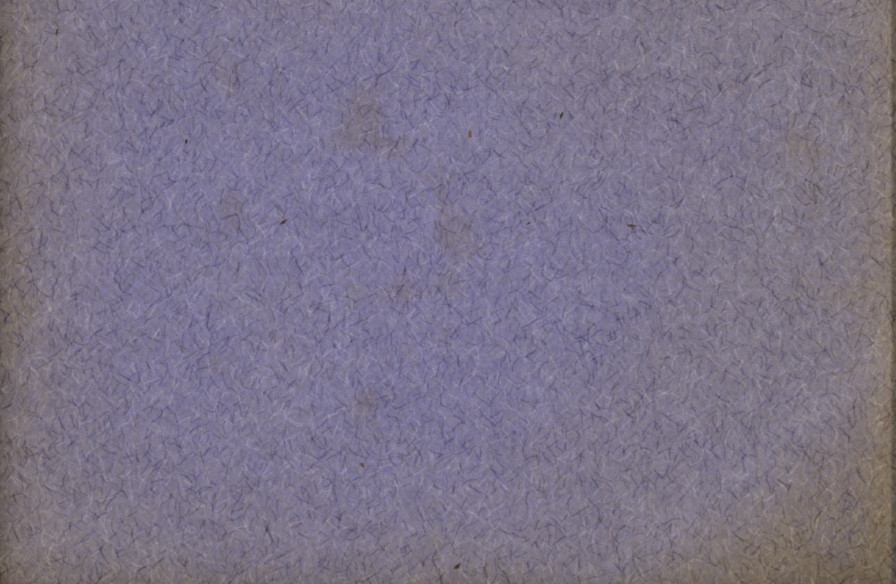
A Shadertoy shader for this texture:

```glsl
// Aged violet-grey paper with fine fibres, browned edges, faint stains and small specks.
#define VIOLET vec3(0.490, 0.469, 0.596)
#define GREY vec3(0.493, 0.464, 0.520)
#define TAN vec3(0.525, 0.465, 0.395)
#define RUST vec3(0.400, 0.310, 0.200)
#define GRAIN_SCALE 210.0
#define GRAIN_AMOUNT 0.090
#define FIBRE_CELLS 52.0
#define FIBRE_AMOUNT 0.068
#define FIBRE_WIDTH 0.0016
#define FIBRE_LAYERS 4
#define SPECK_CELLS 7.0
#define STAIN_AMOUNT 0.30

float hash(vec2 p) {
    return fract(sin(dot(p, vec2(127.1, 311.7))) * 43758.5453);
}

float noise(vec2 p) {
    vec2 i = floor(p), f = fract(p);
    f = f * f * (3.0 - 2.0 * f);
    return mix(mix(hash(i), hash(i + vec2(1, 0)), f.x),
               mix(hash(i + vec2(0, 1)), hash(i + vec2(1, 1)), f.x), f.y);
}

float fbm(vec2 p) {
    float sum = 0.0, gain = 0.5;
    for (int i = 0; i < 4; i++) {
        sum += gain * noise(p);
        p = mat2(0.8, 0.6, -0.6, 0.8) * p * 2.03 + 17.3;
        gain *= 0.5;
    }
    return sum / 0.9375;
}

// Signed brightness of short bent fibres, one per grid cell
float fibres(vec2 p, float seed, float pixel) {
    vec2 cell = floor(p * FIBRE_CELLS);
    float width = max(FIBRE_WIDTH, pixel * 0.6), sum = 0.0;
    for (int y = -1; y <= 1; y++)
    for (int x = -1; x <= 1; x++) {
        vec2 id = cell + vec2(x, y), key = id + seed;
        vec2 centre = (id + vec2(hash(key), hash(key + 31.7))) / FIBRE_CELLS;
        float angle = 1.57 + 2.6 * (hash(key + 57.1) - 0.5);
        float halfLength = mix(0.004, 0.014, hash(key + 83.9));
        vec2 q = p - centre;
        q = vec2(dot(q, vec2(cos(angle), sin(angle))),
                 dot(q, vec2(-sin(angle), cos(angle))));
        q.y += 50.0 * (hash(key + 11.3) - 0.5) * q.x * q.x;
        float d = length(vec2(max(abs(q.x) - halfLength, 0.0), q.y));
        float tone = hash(key + 143.0) < 0.55 ? -1.0 : 0.75;
        sum += tone * hash(key + 201.0) * (1.0 - smoothstep(0.0, 2.0 * width, d));
    }
    return sum;
}

// Coverage of sparse, elongated specks
float specks(vec2 p, float pixel) {
    vec2 id = floor(p * SPECK_CELLS), f = fract(p * SPECK_CELLS);
    vec2 q = (f - mix(vec2(0.2), vec2(0.8), vec2(hash(id + 5.1), hash(id + 9.7)))) / SPECK_CELLS;
    float angle = 6.28 * hash(id + 3.3);
    q = mat2(cos(angle), sin(angle), -sin(angle), cos(angle)) * q;
    q.x *= 0.45;
    float radius = mix(0.0012, 0.0032, hash(id + 21.0));
    float d = length(q) + 0.002 * (noise(p * 300.0) - 0.5);
    return step(0.84, hash(id + 77.0)) * (1.0 - smoothstep(radius - pixel, radius + pixel, d));
}

void mainImage(out vec4 fragColor, in vec2 fragCoord) {
    vec2 uv = fragCoord / iResolution.xy;
    vec2 p = fragCoord / iResolution.y;
    float pixel = 1.0 / iResolution.y;
    float aspect = iResolution.x / iResolution.y;
    float cloud = fbm(p * 4.0 + 3.0);

    // Violet heart fading into grey
    vec2 fromHeart = (uv - vec2(0.43, 0.62)) * vec2(1.7, 1.15);
    float fade = smoothstep(0.12, 0.95, length(fromHeart) + 0.55 * (cloud - 0.5));
    vec3 colour = mix(VIOLET, GREY, fade);

    // Browning along the edges and across the lower right corner
    float ragged = 0.6 + 0.8 * fbm(p * 9.0);
    float age = 0.62 * exp(-uv.x / 0.045) + 0.85 * exp(-(1.0 - uv.x) / 0.035)
              + 0.38 * exp(-uv.y / 0.050);
    float corner = dot(p - vec2(aspect - 0.39, 0.08), vec2(0.607, -0.794));
    corner += 0.03 * (cloud - 0.5);
    age = age * ragged + 0.50 * smoothstep(-0.02, 0.14, corner) * ragged;
    colour = mix(colour, TAN, clamp(age, 0.0, 1.0));
    colour += 0.018 * exp(-pow((corner + 0.02) / 0.03, 2.0));
    colour *= 1.0 - 0.22 * exp(-uv.x / 0.016) - 0.10 * exp(-uv.y / 0.03);
    colour *= 1.0 - 0.10 * smoothstep(0.0, 0.25, corner);
    colour *= 1.0 - 0.25 * smoothstep(0.992, 0.998, uv.x);

    // Faint stains and broad mottling
    float stain = smoothstep(0.64, 0.86, fbm(p * 8.0 + 41.0));
    colour = mix(colour, TAN * 0.88, STAIN_AMOUNT * stain);
    colour += 0.035 * (fbm(p * 22.0) - 0.5) + 0.02 * (cloud - 0.5);

    // Paper grain, stretched slightly upright, with a little colour drift
    vec2 g = p * GRAIN_SCALE;
    float grain = 0.6 * noise(g * vec2(1.0, 0.7)) + 0.4 * noise(g * 1.7 + 9.0) - 0.5;
    float drift = noise(g * 0.6 + 51.0) - 0.5;
    colour += GRAIN_AMOUNT * grain + 0.035 * drift * vec3(0.5, 0.3, -1.0);

    // Fibres in overlapping layers
    for (int i = 0; i < FIBRE_LAYERS; i++) {
        float seed = 37.0 * float(i);
        colour += FIBRE_AMOUNT * fibres(p + 0.0137 * seed, seed, pixel) * vec3(1.0, 1.0, 0.9);
    }

    // Dark and rusty specks
    colour = mix(colour, RUST * mix(0.4, 1.1, hash(floor(p * SPECK_CELLS))), 0.85 * specks(p, pixel));
    fragColor = vec4(clamp(colour, 0.0, 1.0), 1.0);
}
```
